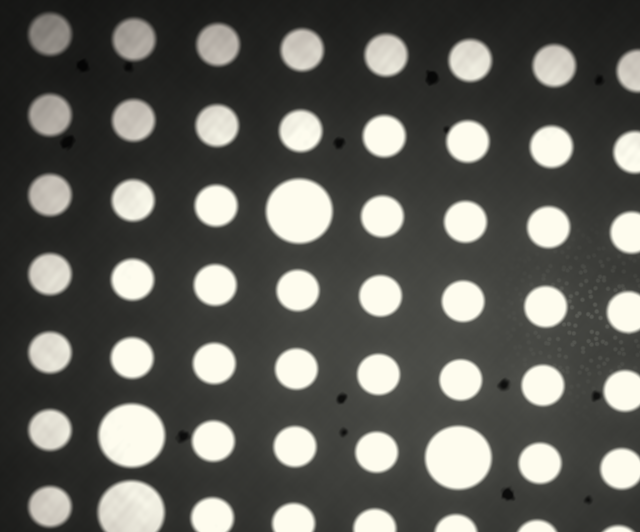
This pattern is drawn by a Shadertoy shader. Its source:

```glsl
// Backlit perforated plate: a slightly skewed, foreshortened grid of glowing holes.
// Holes are summed in a loop over columns and rows; an off-centre lamp falloff
// dims the upper left, and hashed cells scatter dark specks and pale dust.

vec2 hash2(vec2 p) {
    vec3 q = fract(p.xyx * vec3(0.1031, 0.103, 0.0973));
    q += dot(q, q.yzx + 33.33);
    return fract((q.xx + q.yz) * q.zy);
}

// Distance to the nearest jittered cell point
float cellular(vec2 p) {
    vec2 cell = floor(p);
    float nearest = 2.0;
    for (int y = -1; y <= 1; y++)
    for (int x = -1; x <= 1; x++) {
        vec2 c = cell + vec2(x, y);
        nearest = min(nearest, length(c + hash2(c) - p));
    }
    return nearest;
}

// Smooth mottling in about -1..1
float mottle(vec2 p) {
    return 0.5 * sin(p.x * 3.1 + 1.7 * sin(p.y * 2.3))
         + 0.3 * sin(p.y * 5.7 + 2.0 * sin(p.x * 3.9))
         + 0.2 * sin(dot(p, vec2(9.1, 7.3)));
}

// Hole centre: columns close up and rows tighten towards the bottom
vec2 holeCentre(float col, float row) {
    return vec2(0.6 + col * (1.0086 - 0.0057 * row),
                0.41 + 0.97 * row - 0.005 * row * (row - 1.0) + col * (0.063 + 0.0007 * row));
}

bool isLargeHole(int col, int row) {
    return (row == 5 && col % 4 == 1) || (row == 2 && col == 3) || (row == 6 && col == 1);
}

// One dark speck in some cells, more of them towards the lower right
float speckMask(vec2 p) {
    vec2 cell = floor(p * 1.6);
    vec2 h = hash2(cell + 7.0);
    vec2 offset = fract(p * 1.6) - 0.25 - 0.5 * hash2(cell + 31.0);
    float radius = mix(0.05, 0.12, h.y) * (1.0 + 0.3 * mottle(p * 8.0));
    float present = step(h.x, 0.015 * (cell.x + cell.y));
    return present * smoothstep(radius + 0.06, radius - 0.05, length(offset));
}

void mainImage(out vec4 fragColor, in vec2 fragCoord) {
    // Canvas is 7.68 units wide, measured from the top left
    float unit = 7.68 / iResolution.x;
    vec2 p = vec2(fragCoord.x, iResolution.y - fragCoord.y) * unit;

    // Lamp falloff
    float fall = length((p - vec2(5.3, 4.3)) * vec2(0.17, 0.23));
    float plate = 0.07 + 0.215 * exp(-1.6 * fall * fall);
    plate += 0.006 * mottle(p * 1.3) + 0.004 * mottle(p * 9.0);

    // Pale dust drifting near the right edge
    float dustZone = exp(-2.0 * dot(p - vec2(7.1, 3.8), p - vec2(7.1, 3.8)));
    plate += 0.09 * dustZone * smoothstep(0.35, 0.1, cellular(p * 9.0));

    plate *= 1.0 - 0.8 * speckMask(p);
    vec3 color = plate * vec3(1.0, 1.015, 0.95);

    // Holes: soft coverage, a thin halo and a tone for each one
    float soft = max(0.028 + 0.015 * fall, unit);
    float cover = 0.0, halo = 0.0, tone = 0.0;
    for (int row = 0; row < 7; row++)
    for (int col = 0; col < 8; col++) {
        vec2 id = vec2(col, row);
        vec2 d = p - holeCentre(id.x, id.y);
        d.y *= 1.015 + 0.006 * id.y;
        float radius = isLargeHole(col, row) ? 0.397 : 0.254;
        float edge = length(d) - radius;
        float inside = smoothstep(soft, -soft, edge);
        cover = max(cover, inside);
        halo = max(halo, exp(-14.0 * max(edge, 0.0)));
        tone += inside * (0.05 * (hash2(id + 3.0).x - 0.5)
              + 0.03 * mottle(d * 5.0 + 9.0 * hash2(id)));
    }

    // Dim holes keep their grey and blotches, bright ones saturate
    float glow = clamp(1.6 - 0.88 * fall + tone, 0.0, 1.0);
    vec3 light = glow * mix(vec3(1.0, 0.965, 0.92), vec3(0.995, 0.99, 0.935), smoothstep(0.7, 1.0, glow));
    color += 0.05 * halo * glow * vec3(1.0, 0.98, 0.92);
    color = mix(color, light, cover);

    fragColor = vec4(color, 1.0);
}
```
